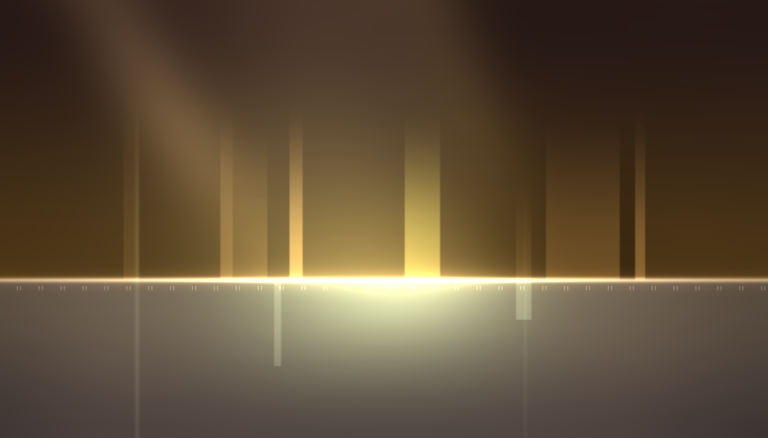
A Shadertoy shader for this background:

```glsl
// Warm light stage: a glowing horizon, upright light bars, slanted beams and a misty floor.

const float HORIZON = 0.361;
const vec3 AMBER = vec3(1.0, 0.76, 0.42);
const vec3 YELLOW = vec3(0.92, 0.90, 0.40);
const vec3 PALE = vec3(0.80, 0.92, 0.70);

// Upright bars: left edge, right edge, height where they fade out, strength
const int BAR_COUNT = 10;
const vec4 BARS[BAR_COUNT] = vec4[](
    vec4(0.161, 0.181, 0.80, 0.08),
    vec4(0.287, 0.303, 0.77, 0.19),
    vec4(0.303, 0.348, 0.74, 0.09),
    vec4(0.348, 0.377, 0.70, -0.04),
    vec4(0.377, 0.394, 0.77, 0.40),
    vec4(0.527, 0.573, 0.76, 0.34),
    vec4(0.672, 0.692, 0.60, 0.07),
    vec4(0.711, 0.807, 0.76, 0.13),
    vec4(0.807, 0.827, 0.74, -0.06),
    vec4(0.827, 0.840, 0.77, 0.23));

float bell(float x, float width) {
    float t = x / width;
    return exp(-t * t);
}

// Smooth-edged interval from a to b
float span(float x, float a, float b, float soft) {
    return smoothstep(a - soft, a + soft, x) * (1.0 - smoothstep(b - soft, b + soft, x));
}

vec2 hashGradient(vec2 cell) {
    float n = fract(sin(dot(cell, vec2(127.1, 311.7))) * 43758.5);
    return vec2(cos(6.2832 * n), sin(6.2832 * n));
}

float gradientNoise(vec2 p) {
    vec2 i = floor(p), f = fract(p);
    vec2 u = f * f * f * (f * (f * 6.0 - 15.0) + 10.0);
    float a = dot(hashGradient(i), f);
    float b = dot(hashGradient(i + vec2(1, 0)), f - vec2(1, 0));
    float c = dot(hashGradient(i + vec2(0, 1)), f - vec2(0, 1));
    float d = dot(hashGradient(i + vec2(1, 1)), f - vec2(1, 1));
    return mix(mix(a, b, u.x), mix(c, d, u.x), u.y);
}

// Brown wall with central haze and two slanted beams
vec3 wall(vec2 p) {
    float h = (p.y - HORIZON) / (1.0 - HORIZON);
    float drop = 1.0 - p.y;
    vec3 col = mix(vec3(0.29, 0.205, 0.085), vec3(0.15, 0.095, 0.08), smoothstep(0.0, 0.95, h));

    float hazeEdge = 0.62 + 0.22 * drop;
    float haze = bell(p.x - 0.43, 0.21) * (1.0 - smoothstep(-0.15, 0.03, p.x - hazeEdge));
    col += haze * mix(vec3(0.20, 0.20, 0.15), vec3(0.14, 0.115, 0.085), smoothstep(0.2, 1.0, h));

    float beam = bell(p.x - 0.135 - 0.33 * drop, 0.065) * smoothstep(0.0, 0.6, h);
    col += beam * mix(0.18, 0.13, smoothstep(0.6, 1.0, h)) * vec3(1.0, 0.84, 0.56);

    float rightBeam = bell(p.x - 0.56 - 0.22 * drop, 0.06) * smoothstep(0.1, 0.6, h);
    col += rightBeam * vec3(0.08, 0.07, 0.035);

    // Light spilling up from the horizon
    return col + vec3(0.17, 0.15, 0.07) * bell(h, 0.28) * bell(p.x - 0.48, 0.15);
}

// Grey-brown floor with a pale green pool of light
vec3 ground(vec2 p) {
    float d = (HORIZON - p.y) / HORIZON;
    vec3 col = mix(vec3(0.42, 0.36, 0.30), vec3(0.30, 0.255, 0.24), smoothstep(0.1, 1.0, d));
    col *= 1.0 - 0.2 * smoothstep(0.3, 0.55, abs(p.x - 0.48));
    col += vec3(0.30, 0.37, 0.27) * bell(p.x - 0.49, 0.21) * bell(d, 0.62);
    return col + vec3(0.21, 0.22, 0.16) * bell(p.x - 0.52, 0.12) * bell(d, 0.36);
}

vec3 uprightBars(vec2 p, float soft) {
    float light = 0.0;
    for (int i = 0; i < BAR_COUNT; i++) {
        vec4 bar = BARS[i];
        light += bar.w * span(p.x, bar.x, bar.y, soft) * (1.0 - smoothstep(HORIZON + 0.02, bar.z, p.y));
    }
    return light * mix(AMBER, YELLOW, bell(p.x - 0.55, 0.08));
}

// Short bars hanging into the floor
vec3 hangingBars(vec2 p, float soft) {
    float left = span(p.x, 0.357, 0.366, soft) * span(p.y, 0.164, HORIZON, soft);
    float right = span(p.x, 0.672, 0.692, soft) * span(p.y, 0.270, HORIZON, soft);
    return PALE * (0.12 * left + 0.14 * right);
}

// Row of small paired marks under the horizon
float tickMarks(vec2 p, float soft) {
    float pitch = 0.0285;
    float x = abs(fract((p.x - 0.0247) / pitch + 0.5) - 0.5) * pitch;
    return span(x, 0.0012, 0.0030, soft) * span(p.y, 0.337, 0.347, soft);
}

// White core line with warm glow around it
vec3 horizonGlow(vec2 p) {
    float dy = p.y - HORIZON, a = abs(dy);
    float reach = bell(p.x - 0.49, 0.36);
    vec3 glow = vec3(1.0, 0.92, 0.76) * bell(dy, 0.0055) * (0.25 + 0.55 * reach);
    glow += vec3(0.75, 0.55, 0.32) * exp(-a / 0.012) * (0.12 + 0.30 * reach);
    float center = bell(p.x - 0.54, 0.12) + 0.5 * bell(p.x - 0.38, 0.08);
    return glow + vec3(0.58, 0.53, 0.34) * exp(-a / 0.026) * center * 0.5;
}

void mainImage(out vec4 fragColor, in vec2 fragCoord) {
    vec2 p = fragCoord / iResolution.xy;
    float soft = max(0.8 / iResolution.x, 0.0017);
    vec3 above = wall(p) + uprightBars(p, soft);
    vec3 below = ground(p) + hangingBars(p, soft);
    vec3 col = mix(below, above, smoothstep(HORIZON - 0.004, HORIZON + 0.004, p.y));

    // Thin full-height streaks
    col += 0.07 * PALE * bell(p.x - 0.1785, 0.0032) * (1.0 - smoothstep(0.45, 0.82, p.y));
    col += 0.03 * PALE * bell(p.x - 0.684, 0.0025) * (1.0 - smoothstep(0.3, 0.65, p.y));

    col += horizonGlow(p) + 0.12 * tickMarks(p, soft * 0.5);
    // Faint uneven light
    col *= 1.0 + 0.012 * gradientNoise(p * vec2(7.0, 50.0)) + 0.04 * gradientNoise(p * vec2(5.0, 4.0));
    fragColor = vec4(clamp(col, 0.0, 1.0), 1.0);
}
```
